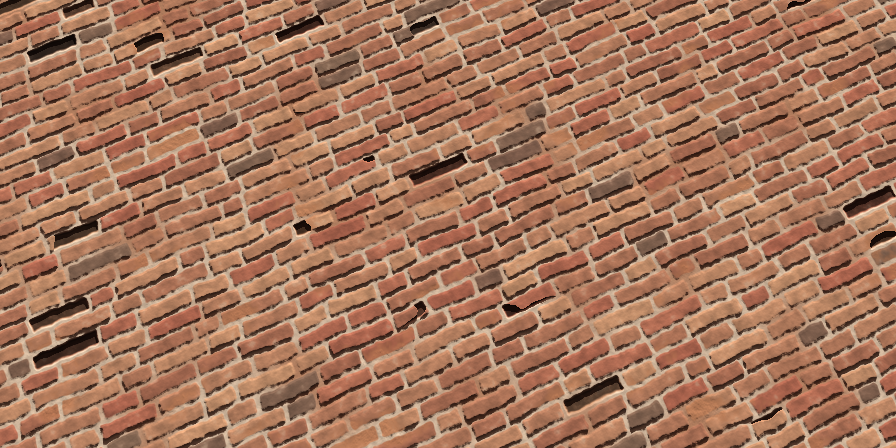
Give the GLSL for this texture, as a Shadertoy shader.

```glsl
float hash(vec2 p) {
    vec3 q = fract(vec3(p.xyx) * 0.1031);
    q += dot(q, q.yzx + 33.33);
    return fract((q.x + q.y) * q.z);
}

float gradientDot(vec2 cell, vec2 offset) {
    float angle = 6.2832 * hash(cell + 57.0);
    return dot(vec2(cos(angle), sin(angle)), offset);
}

// Gradient noise, roughly -0.7 to 0.7
float noise(vec2 p) {
    vec2 i = floor(p), f = fract(p);
    vec2 w = f * f * f * (f * (f * 6.0 - 15.0) + 10.0);
    vec2 e = vec2(1, 0);
    return mix(mix(gradientDot(i, f), gradientDot(i + e, f - e), w.x),
               mix(gradientDot(i + e.yx, f - e.yx), gradientDot(i + 1.0, f - 1.0), w.x), w.y);
}

float fbm(vec2 p) {
    float sum = 0.0, amplitude = 1.0;
    for (int i = 0; i < 3; i++) {
        sum += amplitude * noise(p);
        p = mat2(1.6, 1.2, -1.2, 1.6) * p + 7.3;
        amplitude *= 0.55;
    }
    return sum;
}

// Long and short bricks alternate, with uneven joints
float jointAt(float k, float row) {
    return k + 0.12 * (mod(k, 2.0) * 2.0 - 1.0) + 0.3 * (hash(vec2(k, row)) - 0.5);
}

struct Wall {
    float height;
    float brick;   // coverage by brick rather than mortar
    float damage;
    vec2 id;
};

Wall wallAt(vec2 p) {
    Wall w;
    float grain = fbm(p * 65.0 + 11.0);
    float wear = fbm(p * vec2(5.0, 8.0) + 3.0);
    vec2 q = p + 0.007 * vec2(noise(p * 9.0), noise(p * 8.0 + 40.0));
    q += 0.0035 * vec2(noise(p * 48.0 + 5.0), noise(p * 48.0 + 90.0));

    // Brick cell
    float row = floor(q.y / 0.038);
    float x = q.x / 0.104 + 13.0 * hash(vec2(row, 4.0));
    float k = floor(x);
    if (x < jointAt(k, row)) k -= 1.0;
    else if (x >= jointAt(k + 1.0, row)) k += 1.0;
    w.id = vec2(k, row);

    // Distance inward from the rounded brick edge
    vec2 ends = vec2(x - jointAt(k, row), jointAt(k + 1.0, row) - x) * 0.104;
    float y = fract(q.y / 0.038) * 0.038;
    vec2 inset = vec2(min(ends.x, ends.y), min(y, 0.038 - y)) - 0.0035;
    vec2 corner = max(0.006 - inset, 0.0);
    float edge = 0.006 - length(corner) + 0.0016 * grain;

    // Crumbled patches and missing bricks
    w.damage = smoothstep(0.34, 0.65, wear + 0.45 * (hash(w.id + 21.0) - 0.5) + 0.15 * grain);
    float missing = step(0.985, hash(w.id + 71.0) + 0.07 * max(wear, 0.0));
    w.brick = smoothstep(-0.001, 0.003, edge);
    float dome = smoothstep(-0.002, 0.006, edge);
    float top = 0.85 + 0.4 * hash(w.id + 9.0) - 0.6 * w.damage - 2.2 * missing;
    w.height = mix(0.3 + 0.3 * noise(p * 14.0), top, dome);
    w.height += grain * mix(0.2, 0.4, w.damage);
    return w;
}

void mainImage(out vec4 fragColor, in vec2 fragCoord) {
    // Tilted wall, receding slightly toward the top
    vec2 c = fragCoord / iResolution.y - vec2(1.0, 0.5);
    c /= 1.0 - 0.18 * c.y;
    vec2 p = mat2(0.915, -0.402, 0.402, 0.915) * c + 20.0;
    Wall w = wallAt(p);

    // Brick colours: tan to red, with a few burnt grey
    float tint = hash(w.id + 31.0);
    vec3 brick = mix(vec3(0.62, 0.39, 0.30), vec3(0.75, 0.55, 0.41), tint);
    brick = mix(brick, vec3(0.66, 0.37, 0.29), 0.7 * step(0.78, hash(w.id + 47.0)));
    brick = mix(brick, vec3(0.44, 0.35, 0.29), 0.8 * step(0.94, hash(w.id + 63.0)));
    float blotch = fbm(p * 30.0 + 60.0);
    brick *= 1.0 + 0.2 * blotch;
    brick = mix(brick, vec3(0.74, 0.63, 0.53), 0.5 * smoothstep(0.3, 0.8, blotch));
    brick = mix(brick, vec3(0.72, 0.47, 0.32), 0.65 * w.damage);

    // Mortar, stained by brick dust in places
    vec3 mortar = vec3(0.80, 0.70, 0.60) * (1.0 + 0.15 * noise(p * 80.0));
    mortar = mix(mortar, vec3(0.68, 0.48, 0.36), smoothstep(-0.1, 0.5, noise(p * 6.0 + 15.0)));
    vec3 color = mix(mortar, brick, w.brick);

    // Raking light with soft cast shadows
    vec2 light = vec2(0.45, 0.89);
    float slope = w.height - wallAt(p + light * 0.0025).height;
    float shadow = 0.0;
    for (int i = 1; i <= 4; i++) {
        float reach = float(i);
        float rise = wallAt(p + light * 0.0036 * reach).height - w.height - 0.21 * reach;
        shadow = max(shadow, smoothstep(-0.05, 0.3, rise));
    }
    color *= clamp(1.0 + 0.55 * slope, 0.6, 1.22);
    color *= mix(vec3(1), vec3(0.36, 0.28, 0.25), shadow);
    color *= mix(0.35, 1.0, smoothstep(-1.4, -0.1, w.height));
    fragColor = vec4(clamp(color, 0.0, 1.0), 1.0);
}
```
